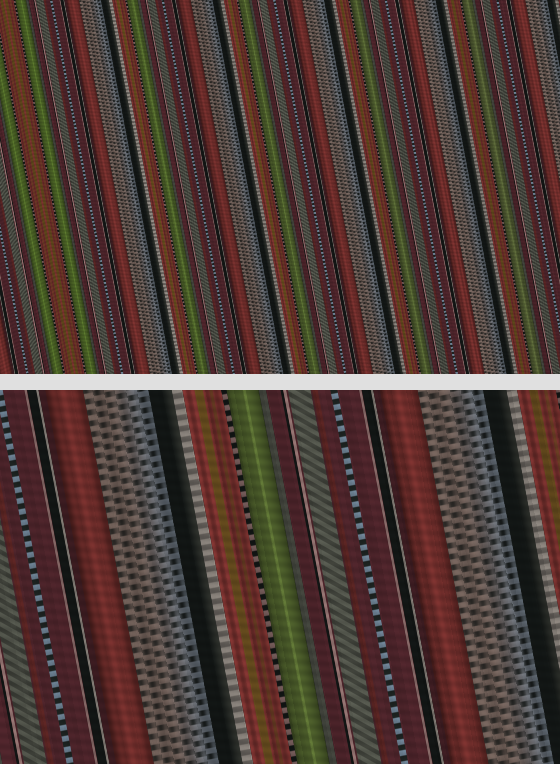
Top, the full canvas; bottom, a detail of the centre.
Write a WebGL 1 fragment shader that draws this pattern.

```glsl
precision mediump float;
// Slanted woven blanket stripes: one profile of coloured bands repeats five
// times across and is mirrored about a red seam near the left edge. Dashed
// sine stitches, fine ribs and hashed thread tones give it a woven surface.

uniform vec2 u_resolution;

const float TAU = 6.2831853;
const float REPEATS = 5.02;   // profiles across the canvas width
const float SLANT = 0.19;     // sideways drift per unit of height
const float SEAM = 0.06;      // mirror axis, in profiles
const float STITCHES = 150.0; // stitches per canvas width

const vec3 BLACK = vec3(0.07, 0.085, 0.08);
const vec3 CREAM = vec3(0.60, 0.57, 0.54);
const vec3 RED = vec3(0.47, 0.19, 0.18);
const vec3 MAROON = vec3(0.30, 0.14, 0.165);
const vec3 OLIVE = vec3(0.38, 0.28, 0.11);
const vec3 GREEN = vec3(0.28, 0.37, 0.14);
const vec3 SAGE = vec3(0.30, 0.31, 0.275);
const vec3 BROWN = vec3(0.47, 0.40, 0.37);
const vec3 BLUE = vec3(0.42, 0.50, 0.57);
const vec3 PINK = vec3(0.60, 0.47, 0.46);

float hash(vec2 p) {
  return fract(sin(dot(p, vec2(127.1, 311.7))) * 43758.5453);
}

// Coverage of the strip from a to b, with edges softened by w.
float band(float t, float a, float b, float w) {
  return smoothstep(a - w, a + w, t) * (1.0 - smoothstep(b - w, b + w, t));
}

// Soft on/off stitches along a thread.
float stitch(float v, float phase) {
  return smoothstep(-0.5, 0.5, sin(TAU * (v + phase)));
}

// Fine ridges that run with the stripes.
float ridges(float t, float count) {
  return 0.5 + 0.5 * sin(TAU * t * count);
}

// Red, olive and green group beside the cream edge.
vec3 warmGroup(vec3 col, float t, float v, float w, float fade) {
  float edgeStitch = 0.72 + 0.28 * stitch(v, 0.0);
  vec3 cream = CREAM * edgeStitch * (1.0 - 0.15 * fade);
  col = mix(col, cream, band(t, 0.0, 0.032, w));
  col = mix(col, cream, band(t, 1.0, 1.1, w));
  col = mix(col, RED * (0.82 + 0.22 * ridges(t, 36.0)), band(t, 0.032, 0.148, w));
  col = mix(col, OLIVE, band(t, 0.068, 0.093, w));
  col = mix(col, OLIVE * 0.9, 0.6 * band(t, 0.112, 0.122, w));
  col = mix(col, mix(BLACK, PINK * 0.75, stitch(v, 0.4)), band(t, 0.148, 0.164, w));
  vec3 green = mix(GREEN, vec3(0.29, 0.33, 0.18), fade);
  float roundness = 0.70 + 0.35 * sin(TAU * 0.5 * (t - 0.164) / 0.096);
  col = mix(col, green * roundness, band(t, 0.164, 0.260, w));
  return mix(col, green * 1.45, 0.6 * band(t, 0.212, 0.221, w));
}

// Maroon group with sage, blue stitches and pale pinstripes.
vec3 maroonGroup(vec3 col, float t, float v, float w) {
  col = mix(col, SAGE * 0.85, band(t, 0.260, 0.282, w));
  col = mix(col, MAROON, band(t, 0.282, 0.570, w));
  col = mix(col, BLACK, band(t, 0.325, 0.333, w));
  col = mix(col, PINK, band(t, 0.333, 0.342, w));
  col = mix(col, SAGE * (0.78 + 0.32 * stitch(v, t * 25.0)), band(t, 0.347, 0.415, w));
  col = mix(col, RED * 0.75, band(t, 0.420, 0.436, w));
  col = mix(col, mix(BLACK * 1.5, BLUE, stitch(v, 0.2)), band(t, 0.474, 0.495, w));
  col = mix(col, PINK * 0.9, band(t, 0.560, 0.567, w));
  col = mix(col, BLACK, band(t, 0.568, 0.595, w));
  col = mix(col, CREAM * 0.85, band(t, 0.595, 0.602, w));
  return mix(col, MAROON * 0.8, band(t, 0.602, 0.630, w));
}

// Glowing red stripe, then twill that cools from brown to blue.
vec3 twillGroup(vec3 col, float t, float v, float w) {
  float glow = 0.65 + 0.35 * sin(TAU * 0.5 * (t - 0.622) / 0.118);
  col = mix(col, RED * glow * (0.88 + 0.16 * ridges(t, 30.0)), band(t, 0.622, 0.735, w));
  float cool = smoothstep(0.80, 0.93, t);
  vec3 yarn = mix(BROWN, BLUE * 0.95, cool * 0.75);
  float column = floor((t - 0.73) * 30.0);
  float gaps = (1.0 - stitch(v, column * 0.35)) * (0.35 + 0.65 * ridges(t, 30.0));
  vec3 twill = mix(yarn, BLACK, gaps * mix(0.70, 0.92, cool));
  twill *= 0.80 + 0.20 * ridges(t, 15.0);
  col = mix(col, twill, band(t, 0.735, 0.930, w));
  return mix(col, SAGE * 0.8, 0.6 * smoothstep(0.965, 1.0, t) * band(t, 0.9, 1.0, w));
}

void main() {
  vec2 p = gl_FragCoord.xy / u_resolution.x;
  float top = u_resolution.y / u_resolution.x;

  // Position across the stripes, folded at the seam.
  float across = (p.x - SLANT * (top - p.y)) * REPEATS + 0.026;
  across = SEAM + abs(across - SEAM);
  float index = floor(across);
  float t = fract(across);
  float w = 0.6 * REPEATS / u_resolution.x;
  float v = (p.y - SLANT * p.x) * STITCHES;

  float fade = clamp(index / 4.0, 0.0, 1.0);
  vec3 col = warmGroup(BLACK, t, v, w, fade);
  col = maroonGroup(col, t, v, w);
  col = twillGroup(col, t, v, w);

  // Weave ribs and uneven thread tones.
  float tone = hash(vec2(floor(t * 70.0), index));
  col *= 0.93 + 0.14 * tone;
  col *= 0.96 + 0.06 * sin(TAU * (v + 8.0 * t));
  gl_FragColor = vec4(col, 1.0);
}
```
